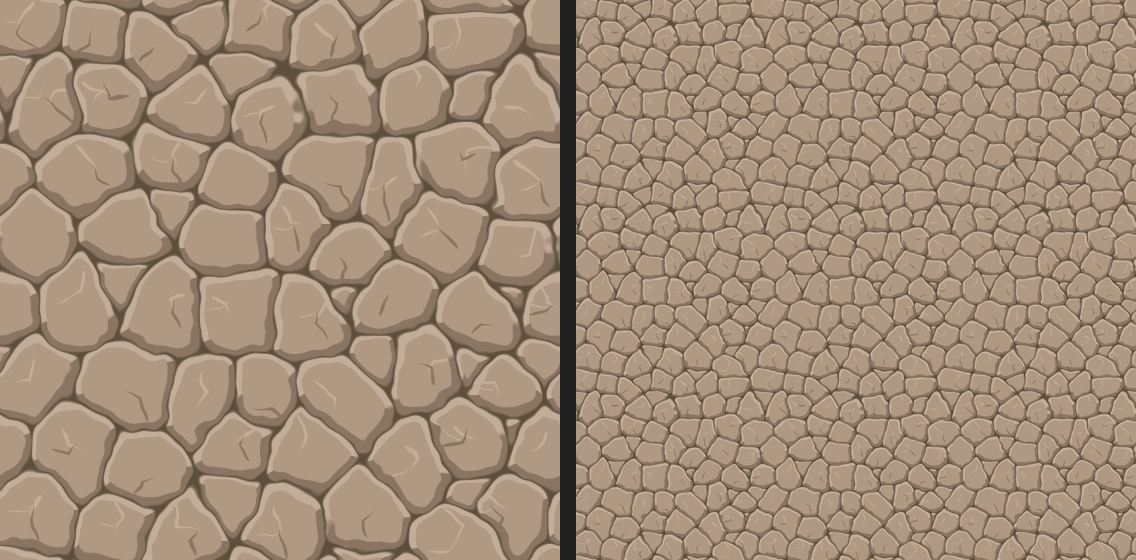
Left: one tile. Right: repeated 3 by 3.
Give the GLSL for this texture, as a Shadertoy shader.

```glsl
const vec2 GRID = vec2(7.0, 8.0);

vec2 hash(vec2 p) {
    vec3 q = fract(p.xyx * vec3(0.1031, 0.1030, 0.0973));
    q += dot(q, q.yzx + 33.33);
    return fract((q.xx + q.yz) * q.zy);
}

// Two-channel value noise, centred on zero, wrapping after n lattice cells
vec2 wrapNoise(vec2 uv, float n) {
    vec2 i = floor(uv * n), f = fract(uv * n);
    f = f * f * (3.0 - 2.0 * f);
    vec2 seed = vec2(n, 2.0 * n);
    vec2 a = hash(mod(i, n) + seed);
    vec2 b = hash(mod(i + vec2(1, 0), n) + seed);
    vec2 c = hash(mod(i + vec2(0, 1), n) + seed);
    vec2 d = hash(mod(i + 1.0, n) + seed);
    return mix(mix(a, b, f.x), mix(c, d, f.x), f.y) - 0.5;
}

// Staggered rows of jittered stones
vec2 stoneCentre(vec2 cell) {
    vec2 jitter = hash(mod(cell, GRID) + 3.0) - 0.5;
    return (cell + 0.5 + vec2(0.5 * mod(cell.y, 2.0), 0.0) + 0.55 * jitter) / GRID;
}

// Centre and weight of a stone, or of the pebble wedged between three stones
vec3 site(vec2 cell, bool pebble) {
    vec2 rnd = hash(mod(cell, GRID) + 41.0);
    if (!pebble) return vec3(stoneCentre(cell), 0.0015 * rnd.x);
    if (rnd.y > 0.22) return vec3(stoneCentre(cell), -10.0);
    vec2 above = cell + vec2(mod(cell.y, 2.0), 1.0);
    vec2 middle = stoneCentre(cell) + stoneCentre(cell + vec2(1, 0)) + stoneCentre(above);
    return vec3(middle / 3.0, -0.0016);
}

// Coverage of a kinked stroke that tapers at both ends
float crack(vec2 p, float angle, vec2 rnd, float width, float aa) {
    vec2 dir = vec2(cos(angle), sin(angle));
    float len = 0.035 + 0.04 * rnd.x;
    float x = dot(p, dir) + 0.012;
    float y = dot(p, vec2(-dir.y, dir.x));
    y += (rnd.y - 0.5) * 1.6 * abs(x - 0.45 * len) + 0.012 * (rnd.x - 0.5);
    float t = clamp(x / len, 0.0, 1.0);
    float halfWidth = width * 2.6 * t * sqrt(1.0 - t);
    return smoothstep(-aa, aa, halfWidth - abs(y) - 0.0006)
         * step(0.0, x) * step(x, len);
}

void mainImage(out vec4 fragColor, in vec2 fragCoord) {
    vec2 uv = fragCoord / iResolution.xy;
    float aa = 0.8 / iResolution.y;
    vec2 chips = wrapNoise(uv, 47.0);
    vec2 p = uv + 0.018 * wrapNoise(uv, 20.0) + 0.007 * chips;
    vec2 base = floor(p * GRID);

    // Find the stone that owns this point
    vec3 own = vec3(0.0);
    vec2 id = vec2(0.0);
    float nearest = 100.0;
    for (int k = 0; k < 50; k++) {
        bool pebble = k >= 25;
        vec2 cell = base + vec2(k % 5 - 2, (k / 5) % 5 - 2);
        vec3 s = site(cell, pebble);
        float power = dot(p - s.xy, p - s.xy) - s.z;
        if (power < nearest) {
            nearest = power;
            own = s;
            id = mod(cell, GRID) + (pebble ? 60.0 : 20.0);
        }
    }

    // Rounded distance to its edges and the direction they face
    float sum = 0.0;
    vec2 facing = vec2(0.0);
    for (int k = 0; k < 50; k++) {
        vec3 s = site(base + vec2(k % 5 - 2, (k / 5) % 5 - 2), k >= 25);
        vec2 toward = s.xy - own.xy;
        float gap = length(toward);
        if (gap < 0.001) continue;
        float edge = (dot(p - s.xy, p - s.xy) - s.z - nearest) / (2.0 * gap);
        float w = exp(-edge / 0.006);
        sum += w;
        facing += w * toward / gap;
    }
    float inside = -0.006 * log(max(sum, 1e-20)) - 0.0022 + 0.002 * chips.y;
    facing /= max(length(facing), 1e-6);

    vec3 face = vec3(0.69, 0.60, 0.51);
    vec3 light = vec3(0.76, 0.68, 0.60);
    vec3 shade = vec3(0.54, 0.46, 0.39);
    vec3 joint = vec3(0.46, 0.39, 0.32);
    vec3 deep = vec3(0.37, 0.31, 0.24);

    // Cracks: pale from above, dark from below
    vec2 r1 = hash(id), r2 = hash(id + 17.0), r3 = hash(id + 31.0);
    vec2 local = p - own.xy;
    float large = step(-0.001, own.z);
    float pale = crack(local, 1.6 + 2.4 * (r1.x - 0.5), r2, 0.0038, aa);
    pale = max(pale, crack(local + 0.02 * (r3 - 0.5), 2.9 + r1.y, r3.yx, 0.002, aa) * step(0.5, r3.x));
    float dark = crack(local, -1.6 + 2.6 * (r1.y - 0.5), r3, 0.0036, aa);
    vec3 color = mix(face, light, pale * large * step(0.25, r2.x));
    color = mix(color, shade, dark * large * step(0.35, r2.y));

    // Bevelled rim, lit from the upper left
    float lit = smoothstep(-0.06, 0.06, dot(facing, vec2(-0.29, 0.957)) + 0.25 * chips.x);
    float rimWidth = mix(0.0115, 0.0095, lit) + 0.007 * wrapNoise(uv, 34.0).x;
    rimWidth *= mix(0.55, 1.0, large);
    color = mix(color, mix(shade, light, lit), 1.0 - smoothstep(-aa, aa, inside - rimWidth));

    // Joints, darkest where corners meet
    vec3 mortar = mix(deep, joint, smoothstep(-0.0032, -0.0008, inside));
    color = mix(mortar, color, smoothstep(-aa, aa, inside));
    fragColor = vec4(color, 1.0);
}
```
